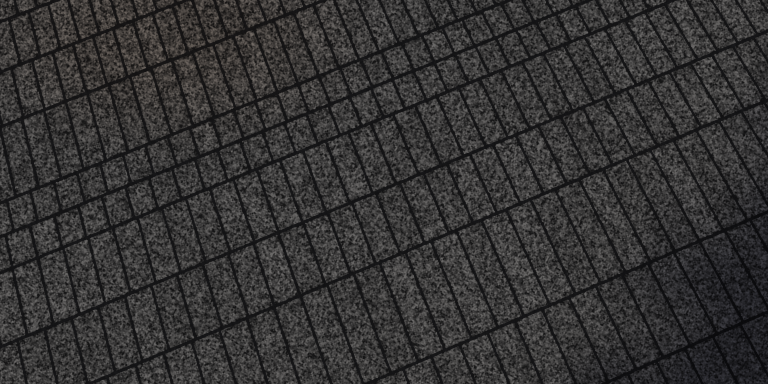
This texture is drawn by a WebGL 1 fragment shader. Its source:

```glsl
precision highp float;
uniform vec2 u_resolution;

const int COURSES = 11;
const vec3 JOINT_COLOR = vec3(0.080, 0.080, 0.086);
const vec3 STONE_DARK = vec3(0.085, 0.084, 0.086);
const vec3 STONE_LIGHT = vec3(0.388, 0.382, 0.378);
const vec3 WARM_TINT = vec3(1.05, 0.99, 0.94);
const vec3 SHADOW_TINT = vec3(0.52, 0.53, 0.60);

float hash(vec2 p) {
  vec3 q = fract(p.xyx * vec3(0.1031, 0.1030, 0.0973));
  q += dot(q, q.yzx + 33.33);
  return fract((q.x + q.y) * q.z);
}

float valueNoise(vec2 p) {
  vec2 cell = floor(p);
  vec2 f = fract(p);
  f = f * f * (3.0 - 2.0 * f);
  float low = mix(hash(cell), hash(cell + vec2(1.0, 0.0)), f.x);
  float high = mix(hash(cell + vec2(0.0, 1.0)), hash(cell + 1.0), f.x);
  return mix(low, high, f.y);
}

vec2 rotate(vec2 p, float c, float s) {
  return vec2(c * p.x - s * p.y, s * p.x + c * p.y);
}

// Crisp mineral granules, in the range 0 to 1
float granules(vec2 p) {
  float coarse = valueNoise(rotate(p, 0.91, 0.41) * 165.0 + 90.0);
  float fine = valueNoise(rotate(p, 0.5, 0.866) * 275.0 + 300.0);
  return clamp(0.5 + 0.72 * (coarse - 0.5) + 0.72 * (fine - 0.5), 0.0, 1.0);
}

float roundedBox(vec2 p, vec2 halfSize, float radius) {
  vec2 q = abs(p) - halfSize + radius;
  return length(max(q, 0.0)) + min(max(q.x, q.y), 0.0) - radius;
}

// Slanted surface coordinates: x runs along a course, y runs down the slope
vec2 slopeCoords(vec2 p, float fan) {
  float along = (p.x - 0.245 * p.y) / (1.0 + fan * p.y);
  float down = (p.y + 0.38 * p.x) / (1.0 - 0.035 * p.x);
  return vec2(along, down);
}

// Upper edge, lower edge and index of the course at a given depth
vec3 findCourse(float down) {
  float edges[COURSES + 1];
  edges[0] = -0.07;
  edges[1] = 0.057;
  edges[2] = 0.188;
  edges[3] = 0.331;
  edges[4] = 0.529;
  edges[5] = 0.617;
  edges[6] = 0.711;
  edges[7] = 0.904;
  edges[8] = 1.097;
  edges[9] = 1.41;
  edges[10] = 1.69;
  edges[11] = 1.97;
  vec3 course = vec3(edges[0], edges[1], 0.0);
  for (int i = 0; i < COURSES; i++) {
    if (down >= edges[i]) course = vec3(edges[i], edges[i + 1], float(i));
  }
  return course;
}

vec3 stoneColor(float grain, float tone) {
  return mix(STONE_DARK, STONE_LIGHT, grain) * tone;
}

// Warm weathering at the upper left and a soft shadow at the lower right
vec3 weather(vec3 color, vec2 p) {
  float warm = 1.0 - smoothstep(0.1, 0.6, length((p - vec2(0.42, 0.08)) * vec2(0.9, 1.6)));
  float ragged = 0.14 * (valueNoise(p * 7.0) - 0.5);
  float shade = smoothstep(2.05, 2.5, p.x + 0.7 * p.y + ragged);
  color *= mix(vec3(1.0), WARM_TINT, warm);
  return color * mix(vec3(1.0), SHADOW_TINT, shade);
}

void main() {
  float pixel = 1.0 / u_resolution.y;
  vec2 p = gl_FragCoord.xy * pixel;
  p.y = 1.0 - p.y;

  // Courses of differing height, each split into upright pieces
  float fan = 0.2;
  vec2 slope = slopeCoords(p, fan);
  vec3 course = findCourse(slope.y);
  float middle = 0.5 * (course.x + course.y);
  float pitch = 0.054 + 0.012 * middle;
  float column = slope.x / pitch + hash(vec2(course.z, 7.0));
  vec2 id = vec2(floor(column), course.z);

  // Straight piece outline with a trace of roughness
  vec2 scale = vec2(0.93 * (1.0 + fan * p.y), 0.91 * (1.0 - 0.035 * p.x));
  vec2 local = vec2((fract(column) - 0.5) * pitch, slope.y - middle) * scale;
  vec2 halfSize = 0.5 * vec2(pitch, course.y - course.x) * scale - vec2(0.0034, 0.0040);
  float grain = granules(p);
  float edge = roundedBox(local, halfSize, 0.003) - 0.0012 * (grain - 0.5);
  float cover = 1.0 - smoothstep(-0.6 * pixel, 0.6 * pixel, edge);

  // Tone varies a little between pieces and falls off at the joints
  float tone = 0.95 + 0.11 * hash(id + 19.0);
  tone *= 0.96 + 0.08 * valueNoise(p * 18.0);
  tone *= mix(1.0, 0.88, smoothstep(-0.005, 0.0, edge));
  vec3 joint = JOINT_COLOR * (0.85 + 0.3 * grain);
  vec3 color = mix(joint, stoneColor(grain, tone), cover);
  gl_FragColor = vec4(weather(color, p), 1.0);
}
```
